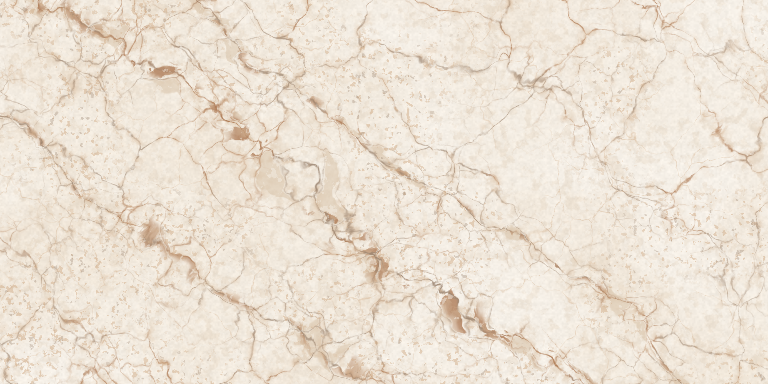
This texture is drawn by a WebGL 1 fragment shader. Its source:

```glsl
precision highp float;
// Cream marble: pale beige stone crossed by descending diagonal veins.
// Warped Voronoi borders give a jagged crack network; small shards of sand
// and rust gather on the main vein, and thresholded noise adds fine pores.
uniform vec2 u_resolution;

const vec3 CREAM = vec3(0.953, 0.924, 0.880);
const vec3 IVORY = vec3(0.965, 0.944, 0.912);
const vec3 BEIGE = vec3(0.928, 0.880, 0.815);
const vec3 SAND = vec3(0.860, 0.785, 0.690);
const vec3 HONEY = vec3(0.820, 0.680, 0.540);
const vec3 TAUPE = vec3(0.610, 0.520, 0.440);
const vec3 RUST = vec3(0.660, 0.450, 0.300);

float hash(vec2 p) {
  vec3 q = fract(p.xyx * 0.1031);
  q += dot(q, q.yzx + 33.33);
  return fract((q.x + q.y) * q.z);
}

vec2 hash2(vec2 p) {
  return vec2(hash(p), hash(p + 57.3));
}

float noise(vec2 p) {
  vec2 i = floor(p), f = fract(p);
  f = f * f * (3.0 - 2.0 * f);
  float low = mix(hash(i), hash(i + vec2(1.0, 0.0)), f.x);
  float high = mix(hash(i + vec2(0.0, 1.0)), hash(i + 1.0), f.x);
  return mix(low, high, f.y);
}

float fbm(vec2 p) {
  float sum = 0.0, amp = 0.5;
  for (int i = 0; i < 5; i++) {
    sum += amp * noise(p);
    p = mat2(1.6, 1.2, -1.2, 1.6) * p + 11.7;
    amp *= 0.5;
  }
  return sum / 0.97;
}

vec2 warp(vec2 p, float scale, float amount) {
  return p + amount * (vec2(fbm(p * scale), fbm(p * scale + 31.0)) - 0.5);
}

// Voronoi: x = distance to the nearest border, y = random id of the cell
vec2 cracks(vec2 p, float scale) {
  vec2 q = p * scale, home = floor(q), f = q - home;
  vec2 nearCell = vec2(0.0), nearPoint = vec2(0.0);
  float best = 8.0, border = 8.0;
  for (int y = -1; y <= 1; y++) for (int x = -1; x <= 1; x++) {
    vec2 c = vec2(float(x), float(y));
    vec2 r = c + hash2(home + c) - f;
    if (dot(r, r) < best) { best = dot(r, r); nearCell = c; nearPoint = r; }
  }
  for (int y = -2; y <= 2; y++) for (int x = -2; x <= 2; x++) {
    vec2 c = nearCell + vec2(float(x), float(y));
    vec2 r = c + hash2(home + c) - f, gap = r - nearPoint;
    if (dot(gap, gap) > 0.0001) border = min(border, dot(0.5 * (r + nearPoint), normalize(gap)));
  }
  return vec2(border / scale, hash(home + nearCell + 9.1));
}

float stroke(float d, float width, float px) {
  return 1.0 - smoothstep(width - 0.8 * px, width + 0.8 * px, d);
}

// Irregular flecks where noise exceeds a level
float flecks(vec2 p, float scale, float level) {
  return smoothstep(level, level + 0.08, fbm(p * scale));
}

void main() {
  float px = 1.0 / u_resolution.y;
  vec2 p = gl_FragCoord.xy * px;
  vec2 diagonal = vec2(dot(p, vec2(0.8, -0.6)), dot(p, vec2(0.6, 0.8))) + vec2(1.0, 0.0);
  vec2 g = warp(warp(diagonal, 4.0, 0.20), 24.0, 0.036);

  // Calm ground, small mottles and fine grain
  vec3 color = mix(CREAM, IVORY, smoothstep(0.45, 0.7, fbm(p * 2.3 + 5.0)));
  color = mix(color, BEIGE, 0.42 * smoothstep(0.46, 0.70, fbm(p * 5.0 + 17.0)));
  color = mix(color, SAND, 0.26 * smoothstep(0.52, 0.70, fbm(p * 48.0 + 3.0)));
  color += 0.030 * (noise(p * 120.0) - 0.5) + 0.034 * (noise(p * 230.0) - 0.5);

  // Long diagonal veins, the third one dominant
  float vein = 0.0, band = 0.0, rim = 0.0;
  for (int i = 0; i < 6; i++) {
    float k = float(i);
    float path = 0.24 + 0.29 * k + 0.20 * (noise(vec2(g.x * 2.4, k * 7.3)) - 0.5);
    float strength = 1.0 - 0.22 * min(abs(k - 2.0), 2.5);
    float reach = smoothstep(0.22, 0.50, noise(vec2(g.x * 1.5, k * 5.1 + 2.4)));
    float d = abs(g.y - path);
    float width = 0.0005 + 0.0026 * noise(g * 24.0 + k);
    vein = max(vein, strength * reach * stroke(d, width, px));
    rim = max(rim, strength * reach * exp(-d * 160.0));
    band = max(band, strength * reach * exp(-d * 13.0));
  }

  // Crack networks, denser close to the veins
  vec2 stretched = g * vec2(0.85, 1.0);
  vec2 wide = cracks(stretched, 5.0);
  vec2 fine = cracks(stretched + 3.7, 12.5);
  vec2 hair = cracks(warp(warp(p + 8.0, 7.0, 0.16), 30.0, 0.025), 7.5);
  float wideMask = smoothstep(0.18, 0.60, noise(p * 3.3 + 12.0) + 0.25 * band);
  float fineMask = smoothstep(0.42, 0.80, band + 0.55 * noise(p * 5.0 + 2.0));
  float hairMask = smoothstep(0.40, 0.72, noise(p * 6.0 + 40.0));

  // Small mineral shards on the main vein, split by pale seams
  float seam = smoothstep(0.001, 0.001 + 1.5 * px, fine.x);
  float near = smoothstep(0.62, 0.67, band + 0.5 * (fbm(p * 12.0 + 23.0) - 0.5));
  color = mix(color, SAND, 0.6 * near * seam * step(0.62, fine.y));
  float rust = smoothstep(0.60, 0.82, band) * flecks(g * vec2(0.6, 1.0) + 4.0, 36.0, 0.57);
  color = mix(color, RUST, 0.75 * rust * seam);

  // Crumbly stain along every line
  float ink = 0.40 + 0.60 * smoothstep(0.34, 0.60, fbm(p * 45.0 + 9.0));
  float crumbs = smoothstep(0.36, 0.66, fbm(p * 55.0 + 50.0));
  float stain = max(0.55 * rim, 0.50 * wideMask * exp(-wide.x * 150.0));
  stain = max(stain, 0.35 * fineMask * exp(-fine.x * 220.0));
  color = mix(color, SAND, 0.35 * band * band * crumbs);
  color = mix(color, HONEY, stain * crumbs);

  // Thin lines whose ink breaks up along their length
  vec3 tint = mix(TAUPE, RUST, smoothstep(0.45, 0.72, noise(p * 9.0 + 6.0)));
  color = mix(color, HONEY, 0.45 * ink * hairMask * stroke(hair.x, 0.0012, px));
  color = mix(color, tint, 0.55 * ink * fineMask * stroke(fine.x, 0.0011, px));
  float wideWidth = 0.0004 + 0.0020 * noise(p * 30.0);
  color = mix(color, tint, 0.65 * ink * wideMask * stroke(wide.x, wideWidth, px));
  color = mix(color, tint, 0.85 * ink * vein);

  // Clustered fine pores and pale crystals
  float clusters = smoothstep(0.25, 0.65, noise(p * 5.0 + 70.0));
  color = mix(color, HONEY, 0.50 * clusters * flecks(p + 2.0, 95.0, 0.64));
  color = mix(color, TAUPE, 0.35 * clusters * flecks(p + 6.0, 75.0, 0.71));
  color = mix(color, IVORY, 0.45 * flecks(p + 9.0, 70.0, 0.62));
  gl_FragColor = vec4(clamp(color, 0.0, 1.0), 1.0);
}
```
